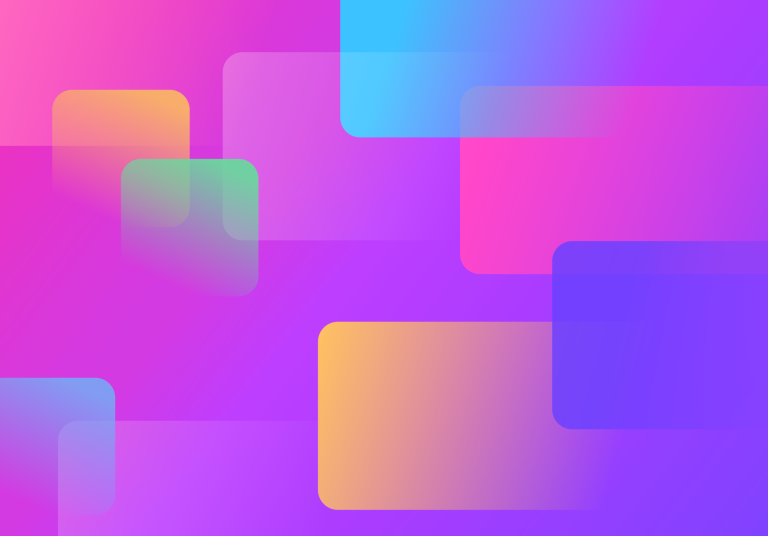
A WebGL 1 fragment shader for this background:

```glsl
precision highp float;

uniform vec2 u_resolution;

const vec2 WIDE = vec2(0.491, 0.245);
const vec2 SQUARE = vec2(0.179);
const float RADIUS = 0.026;

const vec3 WHITE = vec3(1.0);
const vec3 BLUSH = vec3(1.0, 0.42, 0.76);
const vec3 PINK = vec3(1.0, 0.275, 0.79);
const vec3 SKY = vec3(0.235, 0.765, 1.0);
const vec3 AMBER = vec3(1.0, 0.765, 0.37);
const vec3 INDIGO = vec3(0.42, 0.255, 1.0);
const vec3 ORANGE = vec3(0.975, 0.69, 0.41);
const vec3 GREEN = vec3(0.42, 0.84, 0.62);
const vec3 PERIWINKLE = vec3(0.47, 0.66, 0.96);

// Diagonal backdrop from magenta to violet
vec3 backdrop(vec2 uv) {
    float t = 0.65 * uv.x + 0.35 * (1.0 - uv.y);
    vec3 color = mix(vec3(0.94, 0.19, 0.74), vec3(0.83, 0.227, 0.885), smoothstep(0.0, 0.35, t));
    color = mix(color, vec3(0.745, 0.243, 1.0), clamp((t - 0.35) / 0.12, 0.0, 1.0));
    color = mix(color, vec3(0.667, 0.235, 1.0), clamp((t - 0.47) / 0.18, 0.0, 1.0));
    return mix(color, vec3(0.5, 0.26, 1.0), clamp((t - 0.65) / 0.35, 0.0, 1.0));
}

// Smooth coverage of a rounded box hung from its top left corner
float boxMask(vec2 p, vec2 corner, vec2 size, float pixel) {
    vec2 center = corner + vec2(0.5, -0.5) * size;
    vec2 q = abs(p - center) - 0.5 * size + RADIUS;
    float d = length(max(q, 0.0)) + min(max(q.x, q.y), 0.0) - RADIUS;
    return 1.0 - smoothstep(-0.5 * pixel, 0.5 * pixel, d);
}

// Opacity falling from one to zero between two distances
float fade(float t, vec2 range) {
    return 1.0 - clamp((t - range.x) / (range.y - range.x), 0.0, 1.0);
}

// Wide panel fading to the right
vec3 widePanel(vec3 base, vec2 p, vec2 corner, vec3 tint, float alpha, vec2 range, float pixel) {
    float t = dot(p - corner, vec2(1.0, -0.3));
    return mix(base, tint, alpha * fade(t, range) * boxMask(p, corner, WIDE, pixel));
}

// Square tile fading down from its top right corner
vec3 tile(vec3 base, vec2 p, vec2 corner, vec3 tint, float alpha, float pixel) {
    float t = dot(p - corner - vec2(SQUARE.x, 0.0), vec2(-0.45, -1.0));
    float opacity = alpha * fade(t, vec2(0.03, 0.215));
    return mix(base, tint, opacity * boxMask(p, corner, SQUARE, pixel));
}

void main() {
    vec2 uv = gl_FragCoord.xy / u_resolution;
    vec2 p = gl_FragCoord.xy / u_resolution.x;
    float pixel = 1.5 / u_resolution.x;
    vec3 color = backdrop(uv);

    // Upper panels
    color = widePanel(color, p, vec2(-0.048, 0.753), BLUSH, 1.0, vec2(0.04, 0.43), pixel);
    color = widePanel(color, p, vec2(0.599, 0.586), PINK, 1.0, vec2(0.052, 0.547), pixel);
    color = widePanel(color, p, vec2(0.443, 0.764), SKY, 1.0, vec2(0.104, 0.443), pixel);
    color = widePanel(color, p, vec2(0.290, 0.630), WHITE, 0.25, vec2(0.0, 0.378), pixel);

    // Lower panels
    color = widePanel(color, p, vec2(0.0755, 0.150), WHITE, 0.2, vec2(0.0, 0.39), pixel);
    color = widePanel(color, p, vec2(0.414, 0.279), AMBER, 1.0, vec2(0.0, 0.443), pixel);
    color = widePanel(color, p, vec2(0.719, 0.384), INDIGO, 0.85, vec2(0.117, 0.39), pixel);

    // Small tiles
    color = tile(color, p, vec2(0.068, 0.581), ORANGE, 0.97, pixel);
    color = tile(color, p, vec2(0.1575, 0.491), GREEN, 0.95, pixel);
    color = tile(color, p, vec2(-0.029, 0.206), PERIWINKLE, 0.9, pixel);

    gl_FragColor = vec4(color, 1.0);
}
```
